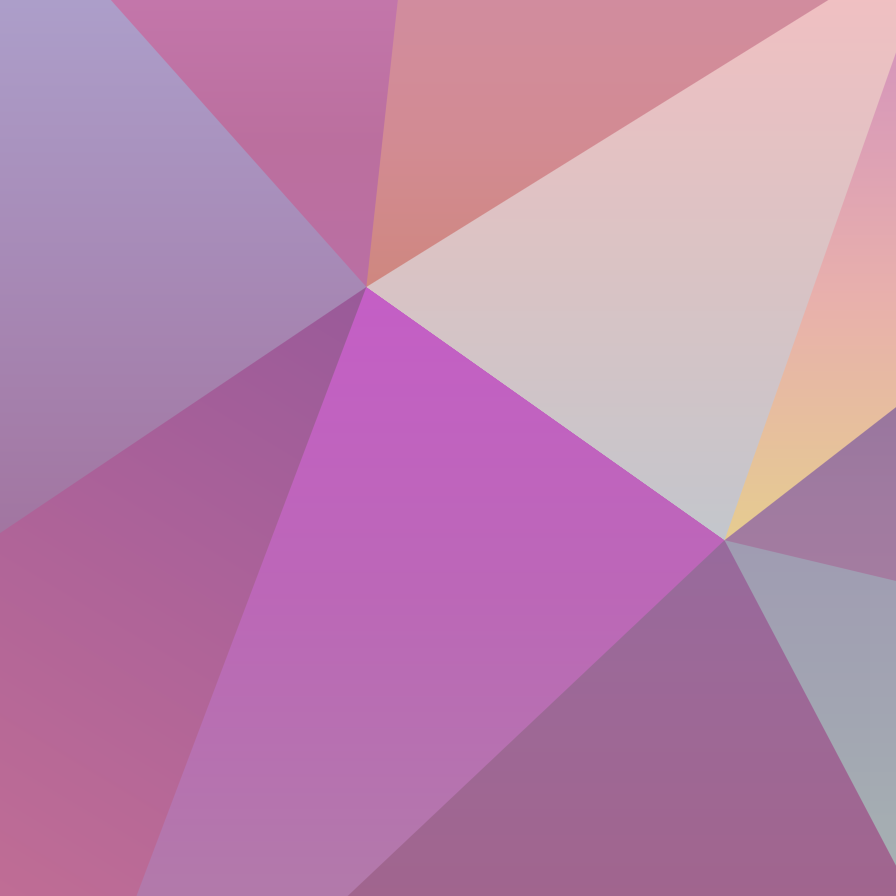
Give the GLSL for this background, as a WebGL 1 fragment shader.

```glsl
precision highp float;
// Draws a low-poly background: soft pastel facets fanning out from two hubs.
uniform vec2 u_resolution;

// Three-stop colour ramp along an axis, in canvas units
struct Ramp {
  vec3 start;
  vec3 middle;
  vec3 end;
  vec2 origin;
  vec2 target;
};

const float EDGE_PIXELS = 0.7; // half width of the edge smoothing

// Hubs where the facets meet
const vec2 HUB_A = vec2(0.4089, 0.6797);
const vec2 HUB_B = vec2(0.8086, 0.3971);

// Ends of the rays leaving hub A, counterclockwise
const vec2 A_TOP_RIGHT = vec2(0.9245, 1.0);
const vec2 A_TOP = vec2(0.444, 1.0);
const vec2 A_TOP_LEFT = vec2(0.1237, 1.0);
const vec2 A_LEFT = vec2(0.0, 0.405);
const vec2 A_BOTTOM = vec2(0.1523, 0.0);

// Ends of the rays leaving hub B, counterclockwise
const vec2 B_BOTTOM = vec2(0.388, 0.0);
const vec2 B_LOW_RIGHT = vec2(1.0, 0.0339);
const vec2 B_RIGHT = vec2(1.0, 0.3516);
const vec2 B_MID_RIGHT = vec2(1.0, 0.5456);
const vec2 B_TOP_RIGHT = vec2(1.0, 0.9414);

// Facet colours
const Ramp SALMON = Ramp(vec3(0.82, 0.55, 0.62), vec3(0.825, 0.545, 0.575),
  vec3(0.81, 0.53, 0.50), vec2(0.0, 1.0), vec2(0.0, 0.68));
const Ramp ROSE = Ramp(vec3(0.765, 0.463, 0.667), vec3(0.733, 0.435, 0.62),
  vec3(0.73, 0.435, 0.64), vec2(0.0, 1.0), vec2(0.0, 0.68));
const Ramp LAVENDER = Ramp(vec3(0.675, 0.62, 0.79), vec3(0.655, 0.54, 0.715),
  vec3(0.635, 0.46, 0.63), vec2(0.0, 1.0), vec2(0.0, 0.405));
const Ramp MAUVE = Ramp(vec3(0.60, 0.353, 0.60), vec3(0.68, 0.387, 0.598),
  vec3(0.75, 0.427, 0.584), HUB_A, vec2(0.0));
const Ramp VIOLET = Ramp(vec3(0.769, 0.37, 0.776), vec3(0.737, 0.404, 0.72),
  vec3(0.698, 0.478, 0.667), vec2(0.0, 0.68), vec2(0.0));
const Ramp CREAM = Ramp(vec3(0.94, 0.753, 0.76), vec3(0.853, 0.765, 0.77),
  vec3(0.765, 0.776, 0.80), vec2(0.0, 1.0), vec2(0.0, 0.397));
const Ramp PEACH = Ramp(vec3(0.84, 0.59, 0.73), vec3(0.91, 0.69, 0.675),
  vec3(0.90, 0.80, 0.565), vec2(0.0, 0.94), vec2(0.0, 0.397));
const Ramp PLUM = Ramp(vec3(0.60, 0.463, 0.62), vec3(0.625, 0.48, 0.627),
  vec3(0.643, 0.486, 0.627), vec2(0.0, 0.545), vec2(0.0, 0.352));
const Ramp SLATE = Ramp(vec3(0.627, 0.612, 0.70), vec3(0.635, 0.647, 0.70),
  vec3(0.65, 0.69, 0.698), vec2(0.0, 0.39), vec2(0.0, 0.034));
const Ramp PURPLE = Ramp(vec3(0.596, 0.416, 0.612), vec3(0.617, 0.408, 0.587),
  vec3(0.63, 0.396, 0.557), vec2(0.0, 0.39), vec2(0.0));

// Smooth coverage of the half plane left of the line a to b
float leftOf(vec2 p, vec2 a, vec2 b) {
  vec2 along = normalize(b - a);
  float dist = dot(p - a, vec2(-along.y, along.x));
  float soft = EDGE_PIXELS / min(u_resolution.x, u_resolution.y);
  return smoothstep(-soft, soft, dist);
}

// Coverage of the wedge swept counterclockwise from one ray to the next
float wedge(vec2 p, vec2 hub, vec2 first, vec2 last) {
  return leftOf(p, hub, first) * leftOf(p, last, hub);
}

vec3 rampColor(vec2 p, Ramp r) {
  vec2 axis = r.target - r.origin;
  float t = clamp(dot(p - r.origin, axis) / dot(axis, axis), 0.0, 1.0);
  vec3 upper = mix(r.start, r.middle, min(t * 2.0, 1.0));
  return mix(upper, r.end, max(t * 2.0 - 1.0, 0.0));
}

// Colour weighted by coverage, with the weight in the last channel
vec4 facet(vec2 p, Ramp r, float coverage) {
  return vec4(rampColor(p, r), 1.0) * coverage;
}

void main() {
  vec2 p = gl_FragCoord.xy / u_resolution;

  // Fan around hub A
  vec4 sum = facet(p, SALMON, wedge(p, HUB_A, A_TOP_RIGHT, A_TOP));
  sum += facet(p, ROSE, wedge(p, HUB_A, A_TOP, A_TOP_LEFT));
  sum += facet(p, LAVENDER, wedge(p, HUB_A, A_TOP_LEFT, A_LEFT));
  sum += facet(p, MAUVE, wedge(p, HUB_A, A_LEFT, A_BOTTOM));

  // Facets shared by both hubs
  sum += facet(p, VIOLET, wedge(p, HUB_A, A_BOTTOM, HUB_B)
                        * wedge(p, HUB_B, HUB_A, B_BOTTOM));
  sum += facet(p, CREAM, wedge(p, HUB_A, HUB_B, A_TOP_RIGHT)
                       * wedge(p, HUB_B, B_TOP_RIGHT, HUB_A));

  // Fan around hub B
  sum += facet(p, PURPLE, wedge(p, HUB_B, B_BOTTOM, B_LOW_RIGHT));
  sum += facet(p, SLATE, wedge(p, HUB_B, B_LOW_RIGHT, B_RIGHT));
  sum += facet(p, PLUM, wedge(p, HUB_B, B_RIGHT, B_MID_RIGHT));
  sum += facet(p, PEACH, wedge(p, HUB_B, B_MID_RIGHT, B_TOP_RIGHT));

  // Dividing by the total weight keeps the seams clean
  gl_FragColor = vec4(sum.rgb / max(sum.a, 0.001), 1.0);
}
```
